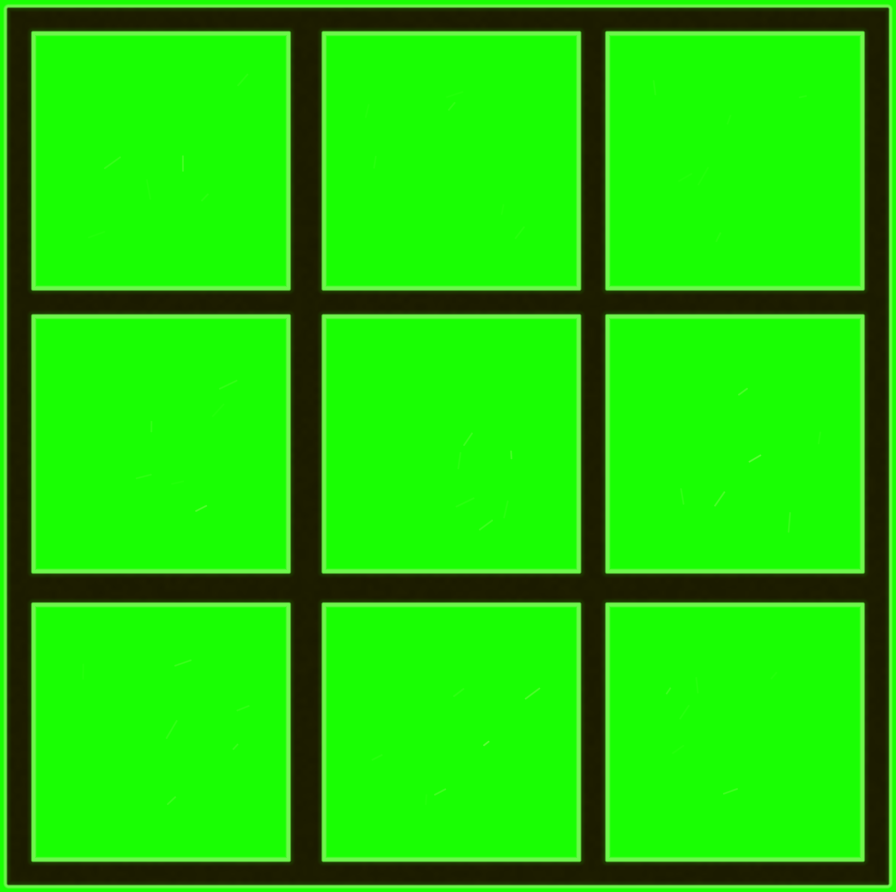
This pattern is drawn by a WebGL 1 fragment shader. Its source:

```glsl
precision highp float;
// Nine vivid green tiles in a 3 x 3 grid of near-black olive bars, framed by
// a thin green border. Box distances give the tiles, pale rims and soft edges;
// hashed short segments add a few faint scratches to each tile.
uniform vec2 u_resolution;

float hash(vec2 p) {
  return fract(sin(dot(p, vec2(127.1, 311.7))) * 43758.547);
}

float valueNoise(vec2 p) {
  vec2 i = floor(p), f = fract(p);
  f = f * f * (3.0 - 2.0 * f);
  return mix(mix(hash(i), hash(i + vec2(1.0, 0.0)), f.x),
             mix(hash(i + vec2(0.0, 1.0)), hash(i + 1.0), f.x), f.y);
}

float boxDistance(vec2 p, vec2 halfSize, float radius) {
  vec2 d = abs(p) - halfSize + radius;
  return length(max(d, 0.0)) + min(max(d.x, d.y), 0.0) - radius;
}

float segmentDistance(vec2 p, vec2 halfSpan) {
  float t = clamp(dot(p, halfSpan) / dot(halfSpan, halfSpan), -1.0, 1.0);
  return length(p - halfSpan * t);
}

// Sparse, mostly steep marks around the middle of a tile
float scratches(vec2 p, vec2 cell, float pixel) {
  float mark = 0.0;
  for (int i = 0; i < 6; i++) {
    vec2 seed = cell * 7.3 + float(i) * vec2(1.7, 3.1) + 2.0;
    vec2 center = (vec2(hash(seed), hash(seed + 11.0)) - 0.5) * 0.19;
    float angle = mix(0.2, 1.8, hash(seed + 23.0));
    vec2 span = vec2(cos(angle), sin(angle)) * mix(0.003, 0.011, hash(seed + 37.0));
    float strength = mix(0.06, 0.6, pow(hash(seed + 51.0), 3.0));
    float d = segmentDistance(p - center, span);
    mark = max(mark, strength * (1.0 - smoothstep(0.0, 0.0012 + pixel * 0.6, d)));
  }
  return mark;
}

void main() {
  vec2 p = gl_FragCoord.xy / u_resolution.x;
  float pixel = 1.0 / u_resolution.x;
  float soft = max(0.0014, 0.7 * pixel);

  vec3 green = vec3(0.10, 1.0, 0.01);
  vec3 pale = vec3(0.43, 0.97, 0.30);
  vec3 olive = vec3(0.11, 0.11, 0.0);

  // Tile layout, with the middle row and column slightly off centre
  vec2 cell = clamp(floor((p - vec2(0.0205, 0.019)) / vec2(0.3203, 0.3188)), 0.0, 2.0);
  vec2 middle = 1.0 - abs(cell - 1.0);
  vec2 local = p - vec2(0.1797, 0.1784) - cell * vec2(0.3203, 0.3188)
             - middle * vec2(0.0038, 0.0029);
  float tile = boxDistance(local, vec2(0.1447), 0.002);
  float frame = boxDistance(p - vec2(0.5, 0.4974), vec2(0.4922, 0.4896), 0.002);

  // Dark bars with slight mottling and a green fringe beside the edges
  float edge = min(abs(tile), abs(frame));
  vec3 color = olive * (0.94 + 0.12 * valueNoise(p * 150.0));
  color.g += 0.09 * (1.0 - smoothstep(0.001, 0.006, edge));

  // Tile faces: scratches, then the pale rim
  vec3 face = mix(green, vec3(0.60, 0.98, 0.40), scratches(local, cell, pixel));
  face = mix(pale, face, smoothstep(0.0035, 0.0065, -tile));
  color = mix(color, face, 1.0 - smoothstep(-soft, soft, tile));

  // Outer border, pale where it meets the bars
  vec3 border = mix(pale, green, smoothstep(0.002, 0.005, frame));
  color = mix(color, border, smoothstep(-soft, soft, frame));

  gl_FragColor = vec4(color, 1.0);
}
```
